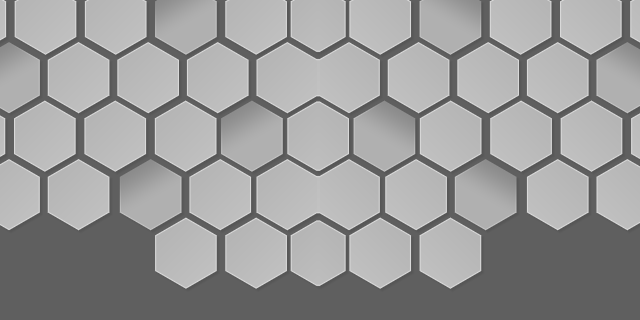
Give the GLSL for this background, as a WebGL 1 fragment shader.

```glsl
precision highp float;
// Grey honeycomb of bevelled hexagon tiles on a dark ground, mirrored about
// the middle. Tile centres come from a row and column loop; each tile gets a
// diagonal gradient, a pale rim and a soft shadow. Canvas is 768 x 384 units.
uniform vec2 u_resolution;

const float MIRROR_X = 381.8;
const float HALF_WIDTH = 37.0;

// Signed distance to a pointy-topped hexagon.
float hexagon(vec2 q) {
  q = abs(q);
  return max(q.x, dot(q, vec2(0.5, 0.866))) - HALF_WIDTH;
}

// Distance of a tile centre from the mirror axis.
float tileOffset(float row, float col) {
  if (row == 1.0) return 37.0 + 83.5 * col;
  if (row == 2.0) return 79.5 * col + 5.0 * max(col - 2.0, 0.0);
  if (row == 3.0) return 37.0 + 83.5 * col - (col == 1.0 || col == 2.0 ? 3.0 : 0.0);
  return max(-9.8 + 84.25 * col, -4.0);
}

// One darker tile in each of the upper four rows.
float isShaded(float row, float col) {
  float darkCol = row == 1.0 ? 4.0 : (row == 2.0 ? 1.0 : 2.0);
  return row < 4.0 && col == darkCol ? 1.0 : 0.0;
}

// Nearest tile: distance, local position (x outward, y up), shaded flag.
vec4 honeycomb(vec2 p) {
  // The small floor on x hides the rim where mirrored tiles join.
  p.x = max(abs(p.x - MIRROR_X), 1.8);
  vec4 nearest = vec4(1e4, 0.0, 0.0, 0.0);
  for (int r = 0; r < 5; r++) {
    for (int c = 0; c < 6; c++) {
      float row = float(r);
      float col = float(c);
      if (r == 4 && c > 2) continue;
      vec2 q = p - vec2(tileOffset(row, col), 361.0 - 70.2 * row);
      float dist = hexagon(q);
      if (dist < nearest.x) nearest = vec4(dist, q, isShaded(row, col));
    }
  }
  return nearest;
}

void main() {
  vec2 p = gl_FragCoord.xy / u_resolution * vec2(768.0, 384.0);
  float pixel = 384.0 / u_resolution.y;
  vec4 tile = honeycomb(p);

  // Ground with a soft shadow falling to the lower right.
  float shadow = 1.0 - smoothstep(-2.0, 2.5, honeycomb(p + vec2(-2.5, 2.5)).x);
  float grey = 0.373 - 0.035 * shadow;

  // Tile faces darken towards the upper outer corner.
  float slope = dot(tile.yz, vec2(0.5, 0.866));
  float face = 0.73 - 0.022 * dot(tile.yz, vec2(0.7, 0.7)) / HALF_WIDTH;
  float shade = smoothstep(-8.0, 42.0, slope);
  face = mix(face, mix(0.69, 0.54, shade), tile.w);

  // Pale rim, fading out on the dark part of shaded tiles.
  float rim = clamp(0.5 + (tile.x + 1.3) / pixel, 0.0, 1.0);
  rim *= mix(1.0, 0.5 * (1.0 - shade), tile.w);
  face = mix(face, 0.85, rim);

  float cover = clamp(0.5 - tile.x / pixel, 0.0, 1.0);
  gl_FragColor = vec4(vec3(mix(grey, face, cover)), 1.0);
}
```
